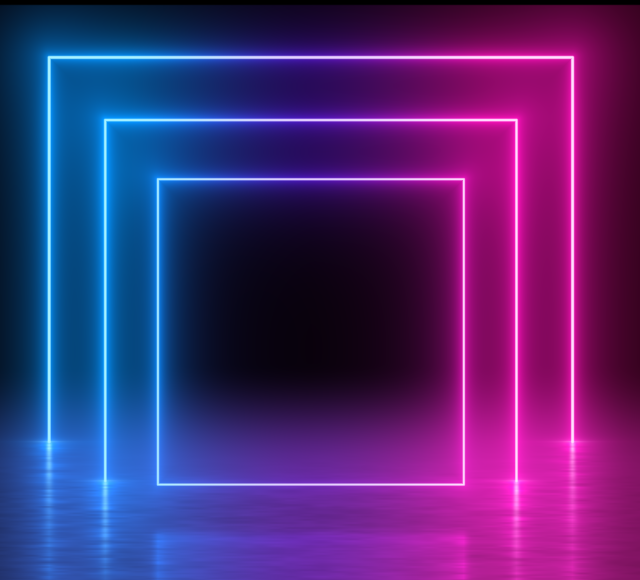
A Shadertoy shader for this background:

```glsl
#define FRAME_COUNT 3
#define CENTER_X 0.536
#define CORE_WIDTH 0.0025
#define HALO_SIZE 0.062
#define HALO_GAIN 0.45
#define BLOOM_SIZE 0.010
#define BLOOM_GAIN 0.45
#define FLOOR_START 0.375
#define FLOOR_FULL 0.185
#define STREAK_LENGTH 0.06
#define RIPPLE_SCALE vec2(18.0, 170.0)
#define TOP_EDGE 0.9915

// Half width, top and bottom of each frame, outermost first
const vec3 FRAMES[FRAME_COUNT] = vec3[](
    vec3(0.4512, 0.901, 0.2385),
    vec3(0.3545, 0.793, 0.1710),
    vec3(0.2637, 0.691, 0.1645));

float hash(vec2 p) {
    return fract(sin(dot(p, vec2(127.1, 311.7))) * 43758.5453);
}

float noise(vec2 p) {
    vec2 cell = floor(p), f = fract(p);
    f = f * f * (3.0 - 2.0 * f);
    return mix(mix(hash(cell), hash(cell + vec2(1, 0)), f.x),
               mix(hash(cell + vec2(0, 1)), hash(cell + vec2(1, 1)), f.x), f.y);
}

vec3 blend3(vec3 left, vec3 middle, vec3 right, float x) {
    return mix(mix(left, middle, smoothstep(0.20, 0.55, x)),
               right, smoothstep(0.50, 0.86, x));
}

float halo(float d) {
    return HALO_GAIN * exp(-d / HALO_SIZE);
}

void mainImage(out vec4 fragColor, in vec2 fragCoord) {
    vec2 p = fragCoord / iResolution.y;
    vec2 q = vec2(abs(p.x - CENTER_X), p.y);
    float pixel = 1.0 / iResolution.y;

    vec3 neon = blend3(vec3(0.0, 0.57, 0.96), vec3(0.29, 0.09, 0.76),
                       vec3(0.82, 0.06, 0.64), p.x);
    vec3 coreColor = blend3(vec3(0.66, 0.95, 1.0), vec3(0.90, 0.82, 1.0),
                            vec3(1.0, 0.88, 1.0), p.x);
    vec3 floorColor = blend3(vec3(0.17, 0.28, 0.58), vec3(0.34, 0.15, 0.52),
                             vec3(0.53, 0.11, 0.47), p.x);

    // Dark room and rippled floor
    float ground = 1.0 - smoothstep(FLOOR_FULL, FLOOR_START, p.y);
    float ripple = noise(p * RIPPLE_SCALE) * 0.6
                 + noise(p * RIPPLE_SCALE * 2.1 + 7.0) * 0.4;
    float wet = 1.0 - smoothstep(0.12, 0.24, p.y);
    float edgeFade = 1.0 - 0.35 * smoothstep(0.43, 0.57, q.x);
    vec3 color = vec3(0.018, 0.004, 0.030);
    color += vec3(0.13, 0.0, 0.04) * smoothstep(0.40, 1.1, p.x);
    color += floorColor * ground * edgeFade * (1.0 + 0.16 * wet * (ripple - 0.5));

    // Neon frames with their feet and streaks on the floor
    float glow = 0.0, core = 0.0, reflection = 0.0, shine = 0.0;
    for (int i = 0; i < FRAME_COUNT; i++) {
        vec3 frame = FRAMES[i];
        bool closed = i == FRAME_COUNT - 1;
        float dx = abs(q.x - frame.x);
        float outside = max(q.x - frame.x, 0.0);
        float side = length(vec2(dx, q.y - clamp(q.y, frame.z, frame.y)));
        float top = length(vec2(outside, q.y - frame.y));
        float d = min(side, top);

        // The two halos overlap at the corners, up to a limit
        float sideHalo = halo(side), topHalo = halo(top);
        glow += sideHalo + topHalo * (1.0 - sideHalo / HALO_GAIN);
        if (closed) {
            float base = length(vec2(outside, q.y - frame.z));
            glow += 0.5 * halo(base) * (1.0 - sideHalo / HALO_GAIN);
            d = min(d, base);
        }
        glow += BLOOM_GAIN * exp(-d / BLOOM_SIZE);
        float width = CORE_WIDTH * (1.0 - 0.14 * float(i));
        core = max(core, 1.0 - smoothstep(width - pixel, width + pixel, d));

        if (!closed) {
            float depth = frame.z - p.y;
            float below = smoothstep(-0.002, 0.006, depth);
            float reach = max(depth, 0.0);
            float spread = 0.004 + 0.03 * reach;
            shine += below * exp(-reach / STREAK_LENGTH)
                   * exp(-dx * dx / (spread * spread)) * (0.5 + 0.9 * ripple);
            reflection += below * exp(-dx / 0.020) * (0.10 + 0.40 * ripple)
                        * exp(-reach / 0.30);
            // Thin flare where the tube meets the floor
            shine += 0.6 * exp(-abs(depth) / 0.0025 - dx / 0.014);
            reflection += 0.22 * exp(-abs(depth) / 0.007 - dx / 0.04);
        } else {
            // Mirrored lower part of the closed frame
            float mirror = 1.0 - smoothstep(0.065, 0.092, p.y);
            float inside = 1.0 - smoothstep(-0.01, 0.015, q.x - frame.x);
            float lip = exp(-pow((p.y - 0.073) / 0.014, 2.0));
            reflection += inside * (0.12 * mirror + 0.08 * lip);
            reflection += mirror * exp(-dx / 0.014) * (0.06 + 0.20 * ripple);
        }
    }
    color += neon * (glow * (1.0 - 0.58 * ground) + reflection);
    color = mix(color, coreColor, clamp(shine, 0.0, 1.0) * 0.85);
    color = mix(color, coreColor, core);

    // Black strip along the top
    color *= 1.0 - smoothstep(TOP_EDGE - pixel, TOP_EDGE + pixel, p.y);
    fragColor = vec4(clamp(color, 0.0, 1.0), 1.0);
}
```
